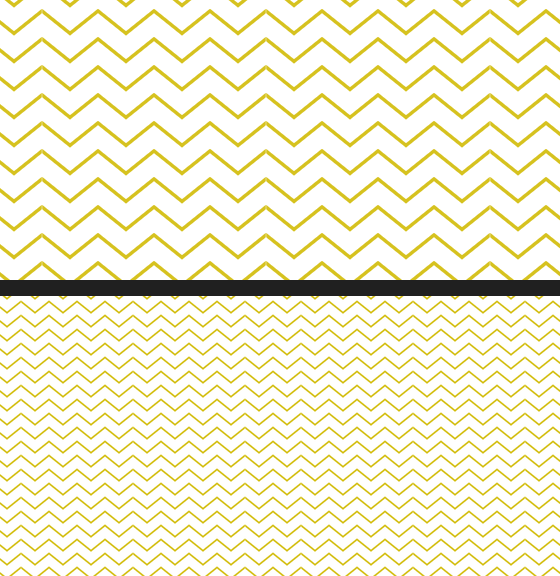
Top, the tile; bottom, the same tile 2 across and 2 down.
Reproduce this pattern procedurally as a Shadertoy shader.

```glsl
// Thin golden chevron lines zigzagging across a white ground.

const vec2  REPEATS      = vec2(10.0, 10.0);  // zigzags across, lines down
const float PEAK_X       = 0.75;              // peak position within a repeat
const float CENTER_Y     = 0.208;             // mid height of a line within its row
const float AMPLITUDE    = 0.401;             // half rise, in row heights
const float HALF_WIDTH   = 0.079;             // half vertical thickness, in row heights
const float SEAM_EVERY   = 4.0;               // columns between hairline joints
const float SEAM_WIDTH   = 0.008;             // joint width, in column widths
const vec3  GROUND_COLOR = vec3(1.0);
const vec3  LINE_COLOR   = vec3(0.84, 0.76, 0.12);

// Triangle wave from -1 to 1 with its peak at PEAK_X
float zigzag(float x) {
    return 4.0 * abs(fract(x - PEAK_X) - 0.5) - 1.0;
}

// Share of a one-pixel box covered by a strip centred at offset
float stripCoverage(float offset, float halfWidth) {
    return clamp(min(offset + halfWidth, 0.5) - max(offset - halfWidth, -0.5), 0.0, 1.0);
}

void mainImage(out vec4 fragColor, in vec2 fragCoord) {
    vec2 cellSize = iResolution.xy / REPEATS;
    vec2 p = fragCoord / cellSize;

    // Vertical distance to the nearest line, turned perpendicular to its slope
    float height = p.y - CENTER_Y - AMPLITUDE * zigzag(p.x);
    float offset = fract(height + 0.5) - 0.5;
    float slope = 4.0 * AMPLITUDE * cellSize.y / cellSize.x;
    float toPixels = cellSize.y * inversesqrt(1.0 + slope * slope);
    float line = stripCoverage(offset * toPixels, HALF_WIDTH * toPixels);

    // Hairline joint splitting the peaks of every few columns
    float joint = step(mod(floor(p.x), SEAM_EVERY), 0.5);
    float seamOffset = (fract(p.x) - PEAK_X) * cellSize.x;
    line *= 1.0 - joint * stripCoverage(seamOffset, 0.5 * SEAM_WIDTH * cellSize.x);

    fragColor = vec4(mix(GROUND_COLOR, LINE_COLOR, line), 1.0);
}
```
